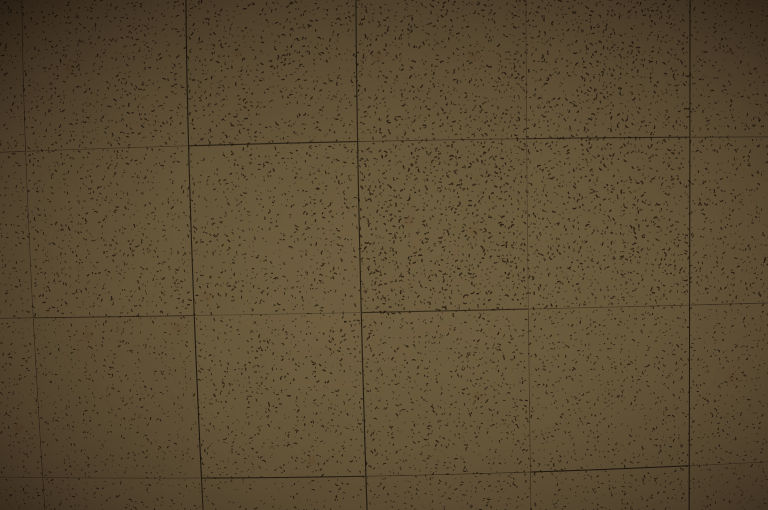
Give the GLSL for this texture, as a Shadertoy shader.

```glsl
// Dim ceiling of square mineral-fibre tiles, pitted with small dark fissures.
#define PITS 38.0          // pit cells along one tile
#define PIT_SIZE 0.125     // pit half width, in pit cells
#define PIT_DENSITY 0.55   // share of cells that hold a pit
#define SEAM_HALF 0.0009   // seam half width, in canvas heights
#define TILE 0.325         // mean tile side, in canvas heights
#define VIGNETTE vec2(0.72, 0.58)
#define LIGHT_CENTRE vec2(0.53, 0.45)
#define BASE_COLOR vec3(0.432, 0.370, 0.248)
#define PIT_COLOR vec3(0.14, 0.105, 0.06)
#define SEAM_COLOR vec3(0.11, 0.085, 0.05)
#define RUST_COLOR vec3(0.40, 0.27, 0.13)

vec3 hash3(vec2 p) {
    vec3 q = fract(vec3(p.xyx) * vec3(0.1031, 0.1030, 0.0973));
    q += dot(q, q.yxz + 33.33);
    return fract((q.xxy + q.yzz) * q.zyx);
}

// Slightly skewed and bowed view: one unit per tile, y running down
vec2 tileSpace(vec2 p, float aspect) {
    float down = 1.0 - p.y;
    float lean = pow(max(down, 0.0), 1.5);
    float across = p.x / aspect;
    float bow = 4.0 * across * (1.0 - across);
    float u = (p.x - 0.043 - 0.045 * lean) / (0.3275 - 0.0117 * lean);
    float v = (down - 0.2985 + 0.030 * across + 0.007 * bow)
            / (0.3185 + 0.0098 * bow);
    return vec2(u, v) + vec2(0.018, -0.022) * sin(1.5708 * vec2(u, v));
}

// Pitting differs from tile to tile, heaviest around one pair of tiles
float pitAmount(vec2 tile) {
    vec2 away = tile - vec2(2.5, 0.0);
    return 0.82 + 0.2 * hash3(tile + 17.0).x - 0.07 * tile.y
         + 0.5 * exp(-1.2 * dot(away, away));
}

// Coverage of scattered, short, bent grooves
float pits(vec2 t, float px) {
    vec2 g = t * PITS;
    vec2 home = floor(g);
    float pxCells = px * PITS / TILE;
    float cover = 0.0;
    for (int j = -1; j <= 1; j++)
    for (int i = -1; i <= 1; i++) {
        vec2 cell = home + vec2(i, j);
        float amount = pitAmount(floor((cell + 0.5) / PITS));
        vec3 place = hash3(cell + 211.0);
        vec3 form = hash3(cell + 503.0);
        // Layered sines gather the pits into loose drifts
        float drift = sin(cell.x * 0.75 + 2.0 * sin(cell.y * 0.47))
                    * sin(cell.y * 0.81 + 1.7 * sin(cell.x * 0.39));
        if (place.z > PIT_DENSITY * amount * (1.0 + 0.2 * drift)) continue;

        vec2 d = g - cell - place.xy;
        float angle = form.x * 6.2832;
        float c = cos(angle), s = sin(angle);
        d = vec2(c * d.x + s * d.y, c * d.y - s * d.x);
        d.y += (form.z - 0.5) * 1.6 * d.x * d.x;
        float size = mix(0.5, 1.2, form.y) * sqrt(amount);
        float groove = length(vec2(max(abs(d.x) - 0.28 * size * form.z, 0.0), d.y));
        float edge = clamp(0.5 + (PIT_SIZE * size - groove) / pxCells, 0.0, 1.0);
        cover = max(cover, edge * mix(0.55, 1.0, form.y));
    }
    return cover;
}

// Seams between tiles; each tile side has its own darkness
float seams(vec2 t, float px) {
    vec2 line = floor(t + 0.5);
    vec2 tile = floor(t);
    vec2 dist = abs(t - line) * TILE;
    vec2 wear = vec2(hash3(vec2(line.x, tile.y) + 71.0).x,
                     hash3(vec2(tile.x, line.y) + 97.0).y);
    // Two of three columns gape; row gaps alternate near the middle
    float central = 1.0 - smoothstep(1.0, 2.5, abs(tile.x - 1.8));
    vec2 gap = vec2(min(mod(line.x, 3.0), 1.0), mod(tile.x + line.y, 2.0) * central);
    vec2 dark = 0.40 + 0.30 * gap + 0.28 * wear;
    vec2 cover = clamp(0.5 + (SEAM_HALF * (0.7 + 0.5 * gap) - dist) / px, 0.0, 1.0);
    return max(cover.x * dark.x, cover.y * dark.y);
}

// Sparse soft rusty marks
float rust(vec2 t) {
    vec2 g = t * 5.0;
    vec3 h = hash3(floor(g) + 331.0);
    float r = length(fract(g) - 0.3 - 0.4 * h.xy);
    return step(0.95, h.z) * (1.0 - smoothstep(0.0, 0.25, r));
}

void mainImage(out vec4 fragColor, in vec2 fragCoord) {
    float px = 1.0 / iResolution.y;
    vec2 uv = fragCoord / iResolution.xy;
    vec2 t = tileSpace(fragCoord * px, iResolution.x * px);

    // Board surface with faint mottling
    float mottle = sin(t.x * 9.0 + 2.0 * sin(t.y * 7.0)) * sin(t.y * 11.0 + t.x * 3.0);
    float tone = 1.0 + 0.008 * mottle + 0.03 * (hash3(floor(t) + 41.0).z - 0.5);
    vec3 color = BASE_COLOR * tone;
    color = mix(color, RUST_COLOR, 0.25 * rust(t));

    // Pits and seams
    color = mix(color, PIT_COLOR, 0.9 * pits(t, px));
    color = mix(color, SEAM_COLOR, seams(t, px));

    // Light falls off and warms toward the corners
    vec2 off = uv - LIGHT_CENTRE;
    float r2 = dot(off, off);
    float light = 1.0 - VIGNETTE.x * r2 - VIGNETTE.y * r2 * r2;
    color *= pow(vec3(light), vec3(1.0, 1.15, 1.15));

    fragColor = vec4(color, 1.0);
}
```
